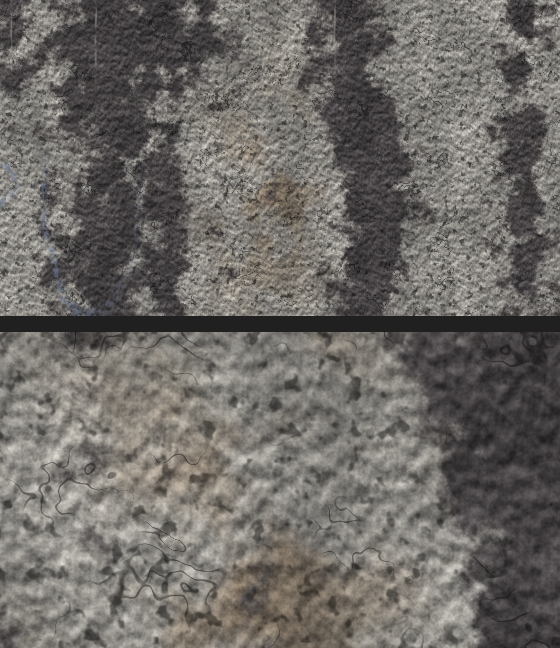
Top: the whole. Bottom: its middle third, enlarged.
A Shadertoy shader for this texture:

```glsl
vec2 gradientAt(vec2 cell) {
    float h = fract(sin(dot(cell, vec2(127.1, 311.7))) * 43758.5);
    return vec2(cos(6.2832 * h), sin(6.2832 * h));
}

float noise(vec2 p) {
    vec2 i = floor(p), f = fract(p);
    vec2 u = f * f * f * (f * (f * 6.0 - 15.0) + 10.0);
    vec2 e = vec2(1, 0);
    float low = mix(dot(gradientAt(i), f), dot(gradientAt(i + e), f - e), u.x);
    float high = mix(dot(gradientAt(i + e.yx), f - e.yx), dot(gradientAt(i + 1.0), f - 1.0), u.x);
    return mix(low, high, u.y);
}

float fbm(vec2 p, int octaves) {
    float sum = 0.0, amp = 1.0;
    for (int i = 0; i < octaves; i++) {
        sum += amp * noise(p);
        p = mat2(1.6, 1.2, -1.2, 1.6) * p + 17.3;
        amp *= 0.6;
    }
    return sum;
}

float band(float x, float centre, float width) {
    float d = (x - centre) / width;
    return exp(-d * d);
}

// Positive where damp has run down the wall
float dampness(vec2 p) {
    float x = p.x + 0.04 * noise(p * vec2(4, 3));
    float d = -0.36;
    d += 0.68 * band(x, 0.34, 0.14);
    d += 0.62 * band(x, 0.58, 0.14) * smoothstep(0.5, 0.85, p.y);
    d += 0.48 * band(x, 0.53, 0.05) * smoothstep(0.65, 0.45, p.y);
    d += 0.72 * band(x, 1.14 + 0.06 * sin(5.0 * p.y), 0.12);
    d += 0.50 * band(x, 1.67, 0.09);
    d += 0.42 * band(x, 0.04, 0.17) * smoothstep(0.5, 0.85, p.y);
    return d + 0.25 * noise(p * vec2(9, 1.5));
}

// Broken crevices, mostly level
float crevices(vec2 p) {
    vec2 q = p * vec2(9, 17) + 1.2 * vec2(fbm(p * 14.0, 3), fbm(p * 14.0 + 40.0, 3));
    float line = 1.0 - smoothstep(0.01, 0.05, abs(noise(q)));
    return line * smoothstep(0.02, 0.3, noise(p * 11.0 + 8.0));
}

// Thin pale runs hanging from the top edge
float limeRuns(vec2 p) {
    float runs = 0.0;
    for (float i = 0.0; i < 5.0; i++) {
        float x = fract(0.17 + i * 0.425) * 1.78 + 0.006 * noise(vec2(i * 7.0, p.y * 12.0));
        float end = 0.72 + 0.12 * fract(i * 0.618);
        runs += (1.0 - smoothstep(0.001, 0.005, abs(p.x - x))) * smoothstep(end, end + 0.04, p.y);
    }
    return runs * smoothstep(-0.3, 0.2, noise(p * vec2(60, 25)));
}

// Worn blue chalk arcs near the left edge
float chalk(vec2 p) {
    p += 0.012 * vec2(noise(p * 9.0), noise(p * 9.0 + 5.0));
    vec2 q = (p - vec2(0.29, 0.4)) / vec2(0.15, 0.4);
    float arc = abs(length(q) - 1.0) * 0.16;
    float bowl = (1.0 - smoothstep(0.003, 0.012, arc)) * smoothstep(0.55, 0.4, p.y);
    bowl *= mix(1.0, 0.4, smoothstep(0.2, 0.4, p.x));
    float hook = abs(length((p - vec2(-0.02, 0.42)) / vec2(1, 1.1)) - 0.065);
    float marks = max(bowl, 1.0 - smoothstep(0.004, 0.014, hook));
    return marks * smoothstep(-0.3, 0.25, fbm(p * 60.0, 2));
}

void mainImage(out vec4 fragColor, in vec2 fragCoord) {
    vec2 p = fragCoord / iResolution.y;

    // Flaked boundary between dry plaster and dark damp
    float flakes = fbm(p * 11.0 + 3.0, 6);
    float damp = dampness(p) + 0.5 * flakes;
    float stain = 0.9 * smoothstep(-0.13, 0.16, damp) + 0.1 * smoothstep(-0.5, 0.4, damp);

    // Dry plaster with clouding, pale streaks and rust
    vec3 dry = vec3(0.545, 0.535, 0.515);
    dry *= 1.0 + 0.22 * fbm(p * 5.0 + 30.0, 4) + 0.16 * noise(p * vec2(14, 1.5) + 6.0);
    float rust = band(p.x, 0.84, 0.17) * band(p.y, 0.38, 0.32) * smoothstep(-0.3, 0.4, fbm(p * 5.0, 4));
    dry *= mix(vec3(1), vec3(0.9, 0.82, 0.73), rust);
    vec3 wet = vec3(0.262, 0.248, 0.252) * (1.0 + 0.25 * fbm(p * 8.0 + 50.0, 4));
    vec3 color = mix(dry, wet, stain);

    // Coarse grain lit from above, with pits
    vec2 g = p * 48.0;
    float relief = fbm(g, 4) - fbm(g + vec2(-0.12, 0.4), 4);
    float pits = smoothstep(0.22, 0.6, fbm(p * 40.0 + 70.0, 3));
    color *= 1.0 + mix(0.42, 0.5, stain) * relief;
    color *= 1.0 - mix(0.45, 0.2, stain) * pits;
    color *= 1.0 - 0.4 * crevices(p);

    // Marks on the surface
    color = mix(color, vec3(0.62, 0.61, 0.58), 0.5 * limeRuns(p));
    color = mix(color, vec3(0.43, 0.49, 0.60), 0.6 * chalk(p));

    fragColor = vec4(clamp(color, 0.0, 1.0), 1.0);
}
```
